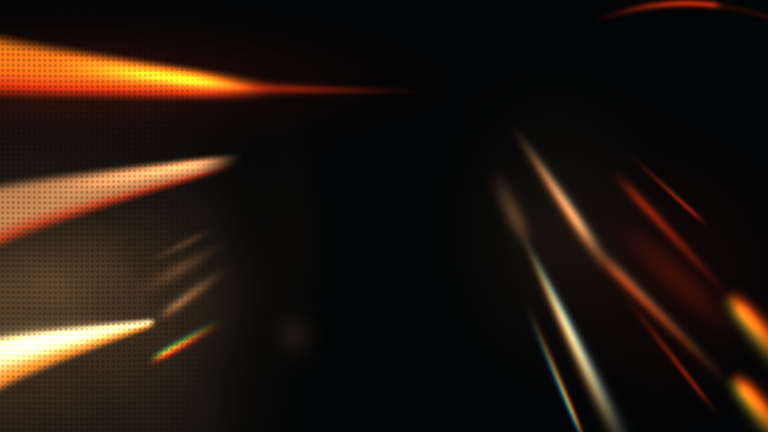
A Shadertoy shader for this background:

```glsl
// Warm anamorphic light leaks on black: broad wedges enter from the left,
// thin streaks fall to the right. Tapered gaussian streaks, soft wedges and
// glows are added up on a 16 x 9 grid, then dotted and tone limited.

const vec3 NIGHT = vec3(0.008, 0.014, 0.018);
const vec3 BROWN = vec3(0.25, 0.175, 0.105);
const vec3 PEACH = vec3(0.95, 0.62, 0.38);
const vec3 CREAM = vec3(1.0, 0.92, 0.66);
const vec3 AMBER = vec3(0.95, 0.48, 0.08);
const vec3 GOLD = vec3(0.95, 0.80, 0.12);
const vec3 EMBER = vec3(0.70, 0.13, 0.03);

// Elliptical gaussian glow.
float glow(vec2 p, vec2 center, vec2 radius) {
    vec2 q = (p - center) / radius;
    return exp(-dot(q, q));
}

// Streak from a to b; width runs from w.x to w.y, brightest at peak (0..1).
// The colour channels are pulled apart across it by fringe.
vec3 streak(vec2 p, vec2 a, vec2 b, vec2 w, float peak, float fringe) {
    vec2 axis = b - a;
    float len = length(axis);
    vec2 dir = axis / len;
    vec2 q = p - a;
    float t = dot(q, dir) / len;
    float side = dir.x * q.y - dir.y * q.x;
    float width = mix(w.x, w.y, clamp(t, 0.0, 1.0));
    vec3 s = (vec3(side) + fringe * vec3(1.0, 0.0, -1.0)) / width;
    float envelope = smoothstep(0.0, peak, t) * (1.0 - smoothstep(peak, 1.0, t));
    return exp(-s * s) * envelope;
}

// Wedge from the left border to tipX; start and tip hold (bottom, top).
// Returns mask, height across the wedge and position along it.
vec3 wedge(vec2 p, vec2 start, vec2 tip, float tipX, float fade, float soft) {
    float t = p.x / tipX;
    vec2 edge = mix(start, tip, pow(clamp(t, 0.0, 1.0), 0.88));
    float blur = soft * mix(1.0, 0.45, clamp(t, 0.0, 1.0));
    float mask = smoothstep(edge.x - blur, edge.x + blur, p.y)
               * (1.0 - smoothstep(edge.y - blur, edge.y + blur, p.y))
               * (1.0 - smoothstep(fade, 1.0, t));
    float v = clamp((p.y - edge.x) / (edge.y - edge.x), 0.0, 1.0);
    return vec3(mask, v, clamp(t, 0.0, 1.0));
}

// Slow mottling from layered sines.
float mottle(vec2 p) {
    return 0.5 * sin(p.x * 1.9 + sin(p.y * 1.3)) + 0.3 * sin(p.y * 2.7 - p.x * 1.1)
         + 0.2 * sin(p.x * 4.3 + p.y * 3.1);
}

// Fine dot screen, 1 between dots and lower on them.
float dotScreen(vec2 p, float pitch) {
    vec2 cell = fract(p / pitch + vec2(0.0, 0.12 * sin(p.x))) - 0.5;
    return 1.0 - 0.22 * (1.0 - smoothstep(0.15, 0.45, length(cell)));
}

vec3 haze(vec2 p) {
    float reach = 1.0 - smoothstep(1.8, 6.6, p.x);
    float height = exp(-pow((p.y - 2.3) / 3.3, 2.0));
    vec3 c = BROWN * reach * height * (0.95 + 0.12 * mottle(p));
    c += BROWN * 0.45 * glow(p, vec2(0.5, 3.0), vec2(3.0, 0.9));
    c += EMBER * 0.22 * glow(p, vec2(1.5, 7.3), vec2(4.2, 0.9));
    c += BROWN * 0.30 * glow(p, vec2(11.6, 4.2), vec2(1.5, 2.0));
    c += EMBER * 0.09 * glow(p, vec2(14.0, 3.2), vec2(1.7, 2.0));
    c += BROWN * 0.32 * glow(p, vec2(6.15, 2.0), vec2(0.38, 0.42));
    return c + BROWN * 0.12 * glow(p, vec2(6.1, 4.2), vec2(0.5, 1.8));
}

vec3 leftBeams(vec2 p) {
    // Upper amber wedge, golden crest and red tail
    vec3 w = wedge(p, vec2(7.08, 8.18), vec2(6.92, 7.28), 5.9, 0.62, 0.20);
    vec3 c = mix(EMBER * 1.15, AMBER, smoothstep(0.0, 0.55, w.y)) * w.x * 0.92;
    c += GOLD * 0.75 * streak(p, vec2(0.8, 7.72), vec2(5.5, 7.14), vec2(0.22, 0.08), 0.66, -0.02);
    c += EMBER * 0.75 * streak(p, vec2(3.4, 7.2), vec2(9.2, 7.08), vec2(0.15, 0.05), 0.3, 0.0);
    // Middle peach wedge
    w = wedge(p, vec2(3.92, 5.10), vec2(5.58, 5.80), 5.1, 0.78, 0.17);
    c += mix(EMBER, PEACH * 0.78, smoothstep(0.0, 0.4, w.y)) * w.x * (0.85 + 0.2 * w.z);
    c += PEACH * 0.5 * streak(p, vec2(0.6, 4.95), vec2(5.1, 5.75), vec2(0.2, 0.07), 0.7, 0.0);
    // Lower cream wedge
    w = wedge(p, vec2(0.92, 1.92), vec2(2.24, 2.36), 3.3, 0.93, 0.17);
    c += mix(AMBER, CREAM, smoothstep(0.1, 0.65, w.y)) * w.x * 0.95;
    c += CREAM * 0.45 * streak(p, vec2(-3.0, 1.25), vec2(3.4, 2.34), vec2(0.45, 0.14), 0.6, 0.0);
    // Small slanted glints
    c += PEACH * 0.18 * streak(p, vec2(3.0, 3.5), vec2(4.5, 4.25), vec2(0.08), 0.6, 0.0);
    c += PEACH * 0.20 * streak(p, vec2(2.7, 2.8), vec2(4.8, 4.0), vec2(0.18, 0.10), 0.5, 0.0);
    c += PEACH * 0.42 * streak(p, vec2(3.2, 2.3), vec2(4.85, 3.5), vec2(0.10, 0.12), 0.3, 0.01);
    return c + vec3(0.85, 0.55, 0.16) * streak(p, vec2(3.05, 1.45), vec2(4.7, 2.38), vec2(0.07, 0.09), 0.25, 0.05);
}

vec3 rightStreaks(vec2 p) {
    // Pale pair
    vec3 c = PEACH * 0.95 * streak(p, vec2(10.6, 6.5), vec2(12.75, 3.3), vec2(0.10, 0.15), 0.62, 0.01);
    c += PEACH * 0.28 * streak(p, vec2(10.2, 5.6), vec2(11.1, 3.7), vec2(0.20, 0.16), 0.6, 0.0);
    c += CREAM * 0.90 * streak(p, vec2(10.8, 4.3), vec2(13.3, -0.9), vec2(0.07, 0.20), 0.42, 0.015);
    c += CREAM * 0.60 * streak(p, vec2(10.9, 2.8), vec2(12.3, -0.5), vec2(0.08, 0.05), 0.7, -0.025);
    // Red fan
    c += vec3(0.55, 0.24, 0.11) * streak(p, vec2(12.3, 3.9), vec2(15.6, 0.6), vec2(0.14, 0.10), 0.2, 0.02);
    c += EMBER * 0.65 * streak(p, vec2(12.7, 5.5), vec2(15.5, 2.5), vec2(0.12, 0.08), 0.25, 0.0);
    c += EMBER * 0.70 * streak(p, vec2(13.0, 5.9), vec2(14.8, 4.25), vec2(0.05), 0.75, 0.01);
    c += EMBER * 0.60 * streak(p, vec2(12.8, 3.1), vec2(15.0, 0.3), vec2(0.08, 0.05), 0.75, 0.0);
    c += EMBER * 0.22 * streak(p, vec2(12.5, 4.7), vec2(15.7, 1.7), vec2(0.30), 0.5, 0.0);
    // Hot ends at the border
    c += AMBER * 1.15 * streak(p, vec2(15.05, 2.95), vec2(16.8, 0.9), vec2(0.16, 0.30), 0.25, -0.05);
    return c + AMBER * 1.15 * streak(p, vec2(15.15, 1.25), vec2(16.7, -0.6), vec2(0.16, 0.30), 0.25, -0.05);
}

// Thin red arc touching the upper border.
vec3 topArc(vec2 p) {
    float d = (p.y - 8.93 + 0.10 * pow(p.x - 14.3, 2.0)) / 0.075;
    float span = smoothstep(12.2, 14.4, p.x) * (1.0 - 0.85 * smoothstep(14.8, 15.1, p.x));
    return EMBER * exp(-d * d) * span;
}

void mainImage(out vec4 fragColor, in vec2 fragCoord) {
    vec2 p = fragCoord / iResolution.xy * vec2(16.0, 9.0);
    vec3 light = haze(p) + leftBeams(p);
    light *= mix(dotScreen(p, 0.11), 1.0, smoothstep(3.0, 5.5, p.x));
    light += NIGHT + rightStreaks(p) + topArc(p);
    fragColor = vec4(min(light, vec3(1.0)), 1.0);
}
```
